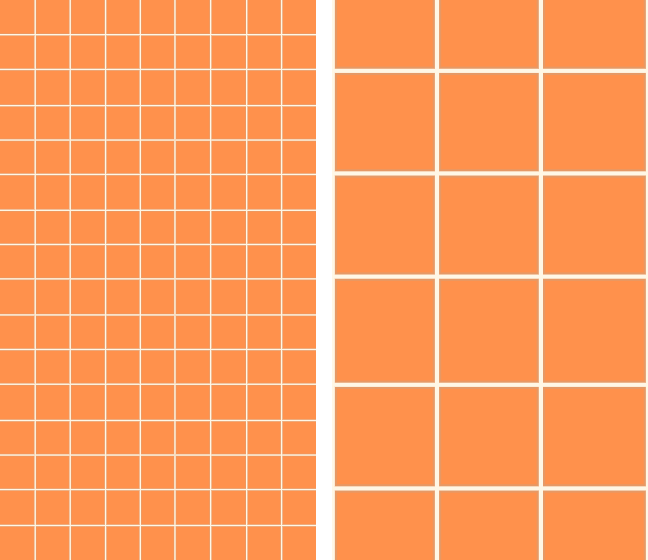
Left: the whole. Right: its middle third, enlarged.
This pattern is drawn by a Shadertoy shader. Its source:

```glsl
// A flat orange sheet ruled into 9 by 16 square cells by thin cream lines.
// Each line is nudged off the even grid by layered sines of its index,
// and carries a narrow muted fringe on both sides.

const float TAU = 6.2831853;
const vec2 CELLS = vec2(9.0, 16.0);

// Small drift of the upright (x) and level (y) lines, in cells
vec2 lineDrift(vec2 index) {
    float upright = 0.003 + 0.0125 * cos(TAU * (index.x - 7.5) / 7.0)
                          + 0.0135 * cos(TAU * (index.x - 3.3) / 4.0);
    float level = -0.0077 + 0.0175 * cos(TAU * index.y / 3.0 - 0.46)
                          + 0.0104 * cos(TAU * (index.y - 3.5) / 10.0);
    return vec2(upright, level);
}

// Smoothed cover of a band around each nearest line
vec2 band(vec2 dist, float halfWidth, vec2 pixel) {
    return clamp((halfWidth - dist) / pixel + 0.5, 0.0, 1.0);
}

void mainImage(out vec4 fragColor, in vec2 fragCoord) {
    // Cell units, with rows counted from the top
    vec2 uv = fragCoord / iResolution.xy;
    vec2 grid = vec2(uv.x, 1.0 - uv.y) * CELLS;
    vec2 pixel = CELLS / iResolution.xy;

    // Distance to the nearest drifted line; none lie on the canvas border
    vec2 index = floor(grid + 0.5);
    vec2 dist = abs(grid - index - lineDrift(index));
    vec2 inside = step(0.5, index) * step(index, CELLS - 0.5);

    vec2 fringe = band(dist, 0.040, pixel) * inside;
    vec2 core = band(dist, 0.020, pixel) * inside;

    // Sheet, fringe, then line
    vec3 color = vec3(1.0, 0.57, 0.30);
    color = mix(color, vec3(0.90, 0.60, 0.40), max(fringe.x, fringe.y));
    color = mix(color, vec3(1.0, 0.97, 0.90), max(core.x, core.y));
    fragColor = vec4(color, 1.0);
}
```
